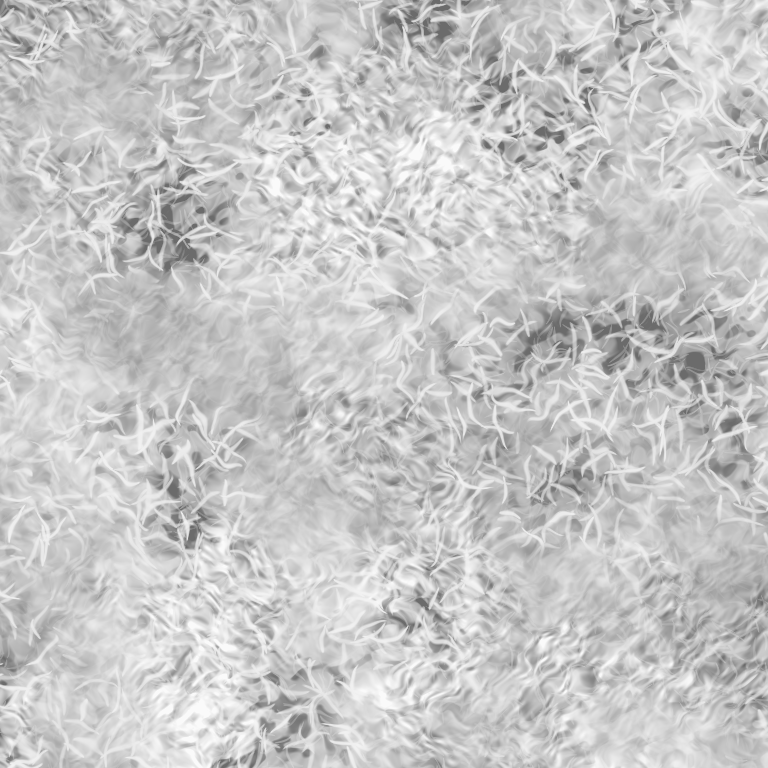
This texture is drawn by a three.js fragment shader. Its source:

```glsl
varying vec2 vUv;

float hash(vec2 p) {
  vec3 q = fract(p.xyx * 0.1031);
  q += dot(q, q.yzx + 33.33);
  return fract((q.x + q.y) * q.z);
}

float noise(vec2 p) {
  vec2 i = floor(p), f = fract(p);
  f = f * f * (3.0 - 2.0 * f);
  return mix(mix(hash(i), hash(i + vec2(1, 0)), f.x),
             mix(hash(i + vec2(0, 1)), hash(i + vec2(1, 1)), f.x), f.y);
}

float fbm(vec2 p) {
  float sum = 0.0, weight = 0.533;
  for (int i = 0; i < 4; i++) {
    sum += weight * noise(p);
    p = mat2(1.6, 1.2, -1.2, 1.6) * p + 17.3;
    weight *= 0.5;
  }
  return sum;
}

vec2 rotate(vec2 p, float angle) {
  float c = cos(angle), s = sin(angle);
  return vec2(c * p.x + s * p.y, c * p.y - s * p.x);
}

// Scattered bent fibres with tapered ends: x = core, y = soft halo
vec2 fibres(vec2 p, float halfWidth, float seed) {
  vec2 cell = floor(p), ink = vec2(0.0);
  for (int y = -1; y <= 1; y++)
  for (int x = -1; x <= 1; x++)
  for (int k = 0; k < 3; k++) {
    vec2 id = cell + vec2(x, y);
    vec2 key = id + seed + 41.0 * float(k);
    vec2 centre = id + vec2(hash(key), hash(key + 71.7));
    vec2 q = rotate(p - centre, 6.2832 * hash(key + 133.1));
    float reach = mix(0.3, 0.75, hash(key + 211.9));
    q.y += (hash(key + 307.3) - 0.5) * 1.2 * q.x * q.x;
    float taper = max(0.0, 1.0 - q.x * q.x / (reach * reach));
    float width = halfWidth * (0.35 + 0.85 * taper);
    float strength = smoothstep(0.0, 0.3, taper) * mix(0.55, 1.0, hash(key + 401.0));
    float core = 1.0 - smoothstep(0.25 * width, 1.3 * width, abs(q.y));
    float halo = 1.0 - smoothstep(0.0, 4.0 * width, abs(q.y));
    ink = max(ink, strength * vec2(core, halo));
  }
  return ink;
}

void main() {
  vec2 p = vUv + 3.0;
  vec2 wobble = vec2(noise(p * 48.0), noise(p * 48.0 + 90.0)) - 0.5;
  vec2 warped = p + 0.012 * wobble;

  // Broad clouds and the regions they steer
  float clouds = fbm(p * 5.0);
  float patches = fbm(p * 6.5 + 40.0);
  float shade = smoothstep(0.48, 0.72, patches);
  float veined = smoothstep(0.36, 0.54, patches);
  float grainy = smoothstep(0.42, 0.62, fbm(p * 7.0 + 80.0));
  float tone = 0.79 + 0.34 * (clouds - 0.5) - 0.09 * shade;

  // Mottling and slanted flecks
  tone += 0.2 * (fbm(warped * 38.0) - 0.5);
  float falling = noise(rotate(warped, -0.6) * vec2(80.0, 210.0));
  float rising = noise(rotate(warped, 0.8) * vec2(80.0, 210.0) + 55.0);
  float fleck = mix(falling, rising, smoothstep(0.4, 0.6, noise(p * 9.0 + 20.0)));
  tone += (fleck - 0.5) * mix(0.1, 0.36, grainy);

  // Dark pits gathered in the shaded patches
  float pits = smoothstep(0.5, 0.78, noise(rotate(warped, 0.4) * vec2(75.0, 110.0)));
  tone -= pits * (0.05 + 0.2 * shade + 0.07 * grainy);

  // Pale branching fibres, coarse over fine
  vec2 coarse = fibres(warped * 21.0, 0.062, 0.0) * mix(0.12, 1.0, veined);
  vec2 fine = fibres(warped * 38.0, 0.065, 500.0) * mix(0.2, 0.65, max(shade, grainy));
  tone += 0.035 * coarse.y;
  tone = mix(tone, 0.91, 0.6 * fine.x);
  tone = mix(tone, 0.955, 0.88 * coarse.x);

  gl_FragColor = vec4(vec3(clamp(tone, 0.42, 0.98)), 1.0);
}
```
